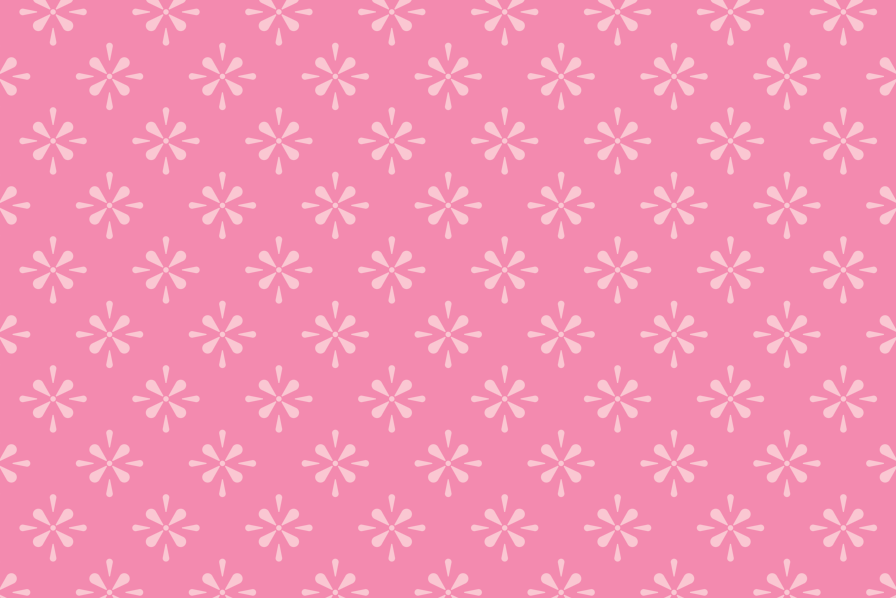
Give the GLSL for this pattern, as a Shadertoy shader.

```glsl
// Pale pink eight-petal blossoms on a staggered lattice over flat rose pink.
// Each blossom is folded into one quadrant, then built from teardrop distance
// functions; two half-shifted grids give the brick-like stagger.

const vec3 ROSE = vec3(0.953, 0.541, 0.686);
const vec3 BLUSH = vec3(0.980, 0.780, 0.824);

// Lattice in units of canvas height, measured from the canvas centre.
const vec2 CELL = vec2(0.1888, 0.2157);
const vec2 LATTICE_ORIGIN = vec2(0.0004, -0.0592);

// Distance to a teardrop along +x, from a narrow end to a round end.
float teardrop(vec2 p, float start, float end, float startRadius, float endRadius) {
    p = vec2(abs(p.y), p.x - start);
    float len = end - start;
    float slope = (startRadius - endRadius) / len;
    float cosine = sqrt(1.0 - slope * slope);
    float along = dot(p, vec2(-slope, cosine));
    if (along < 0.0) return length(p) - startRadius;
    if (along > cosine * len) return length(p - vec2(0.0, len)) - endRadius;
    return dot(p, vec2(cosine, slope)) - startRadius;
}

// Coordinates of p in a frame whose x axis points along the given angle.
vec2 alignTo(vec2 p, float angle) {
    float c = cos(angle), s = sin(angle);
    return vec2(c * p.x + s * p.y, c * p.y - s * p.x);
}

// Four broad diagonal petals, four slim outer drops and a centre dot.
float blossom(vec2 p) {
    p = abs(p);
    vec2 axial = vec2(max(p.x, p.y), min(p.x, p.y));
    float broad = teardrop(alignTo(p, radians(43.0)), 0.0078, 0.0338, 0.0012, 0.0090);
    float slim = teardrop(axial, 0.0277, 0.0508, 0.0010, 0.0055);
    float dot_ = length(p) - 0.0045;
    return min(dot_, min(broad, slim));
}

// Offset from the nearest point of a rectangular grid.
vec2 gridOffset(vec2 p, vec2 cell) {
    return (fract(p / cell + 0.5) - 0.5) * cell;
}

void mainImage(out vec4 fragColor, in vec2 fragCoord) {
    float pixel = 1.0 / iResolution.y;
    vec2 p = (fragCoord - 0.5 * iResolution.xy) * pixel - LATTICE_ORIGIN;

    // Merge the two interleaved grids of blossoms.
    float d = 1.0;
    for (int i = 0; i < 2; i++) {
        vec2 shift = 0.5 * CELL * float(i);
        d = min(d, blossom(gridOffset(p - shift, CELL)));
    }

    // Antialiased fill
    float cover = smoothstep(0.75 * pixel, -0.75 * pixel, d);
    fragColor = vec4(mix(ROSE, BLUSH, cover), 1.0);
}
```
